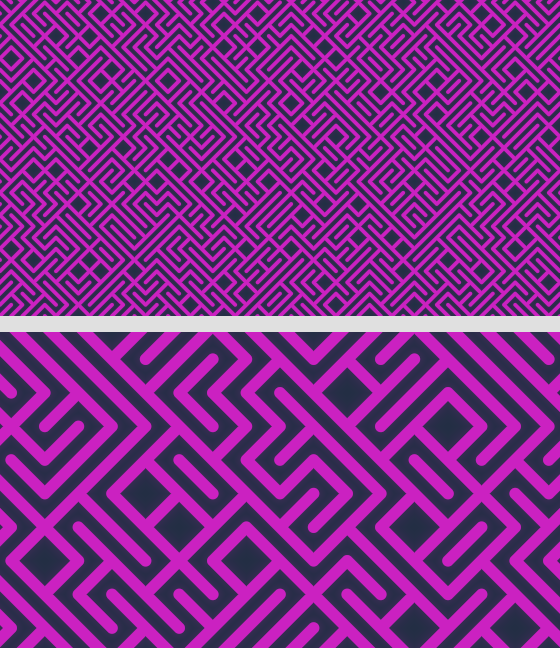
Top, the full canvas; bottom, a detail of the centre.
Give the GLSL for this pattern, as a Shadertoy shader.

```glsl
// Random diagonal maze: one round-capped stroke per square cell, with a faint glow.

const float CELLS_ACROSS = 50.0;
const float STROKE_RADIUS = 0.175;   // in cells
const vec3 NAVY = vec3(0.130, 0.180, 0.262);
const vec3 MAGENTA = vec3(0.797, 0.130, 0.757);

float hash(vec2 p) {
    return fract(sin(dot(p, vec2(127.1, 311.7))) * 43758.5453);
}

// Distance from p to the segment a-b
float segmentDistance(vec2 p, vec2 a, vec2 b) {
    vec2 pa = p - a;
    vec2 ba = b - a;
    float t = clamp(dot(pa, ba) / dot(ba, ba), 0.0, 1.0);
    return length(pa - ba * t);
}

// Distance to the diagonal of one cell, whose direction is a coin toss
float diagonalDistance(vec2 p, vec2 cell) {
    float flip = step(0.5, hash(cell));
    vec2 start = cell + vec2(0.0, flip);
    vec2 end = cell + vec2(1.0, 1.0 - flip);
    return segmentDistance(p, start, end);
}

// Nearest diagonal among the cell and its neighbours
float mazeDistance(vec2 p) {
    vec2 home = floor(p);
    float nearest = 10.0;
    for (int y = -1; y <= 1; y++) {
        for (int x = -1; x <= 1; x++) {
            vec2 cell = home + vec2(float(x), float(y));
            nearest = min(nearest, diagonalDistance(p, cell));
        }
    }
    return nearest;
}

void mainImage(out vec4 fragColor, in vec2 fragCoord) {
    float pixel = CELLS_ACROSS / iResolution.x;
    float d = mazeDistance(fragCoord * pixel) - STROKE_RADIUS;

    // Crisp stroke over a soft halo
    float stroke = 1.0 - smoothstep(-0.75 * pixel, 0.75 * pixel, d);
    float glow = 0.12 * exp(-5.0 * max(d, 0.0));

    vec3 color = mix(NAVY, MAGENTA, max(stroke, glow));
    fragColor = vec4(color, 1.0);
}
```
